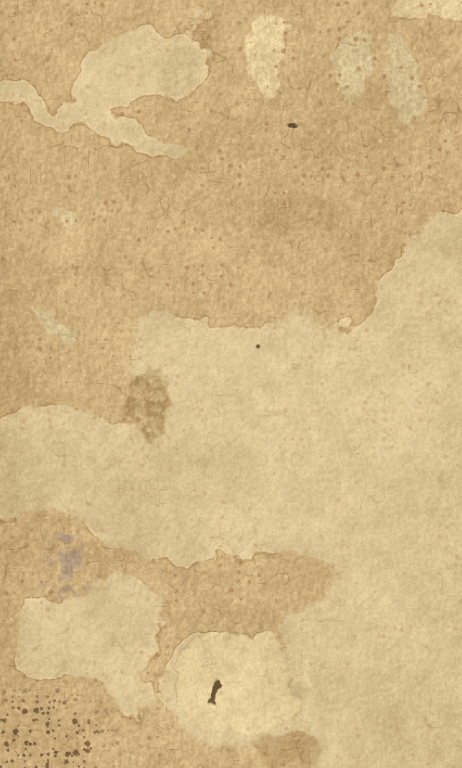
A Shadertoy shader for this texture:

```glsl
const vec3 BROWN = vec3(0.802, 0.684, 0.490);
const vec3 PALE = vec3(0.844, 0.754, 0.570);
const vec3 CREAM = vec3(0.890, 0.800, 0.595);
const vec3 GREYED = vec3(0.835, 0.765, 0.590);
const vec3 STAIN = vec3(0.640, 0.510, 0.320);
const vec3 INK = vec3(0.290, 0.210, 0.130);
const vec3 RUST = vec3(0.640, 0.450, 0.290);
const vec3 VIOLET = vec3(0.580, 0.510, 0.500);

float hash(vec2 p) {
    vec3 q = fract(vec3(p.xyx) * 0.1031);
    q += dot(q, q.yzx + 33.33);
    return fract((q.x + q.y) * q.z);
}

float noise(vec2 p) {
    vec2 i = floor(p), f = fract(p);
    f = f * f * (3.0 - 2.0 * f);
    float low = mix(hash(i), hash(i + vec2(1, 0)), f.x);
    float high = mix(hash(i + vec2(0, 1)), hash(i + vec2(1, 1)), f.x);
    return mix(low, high, f.y);
}

float fbm(vec2 p) {
    float sum = 0.0, gain = 0.533;
    for (int i = 0; i < 4; i++) {
        sum += gain * noise(p);
        p = mat2(1.6, 1.2, -1.2, 1.6) * p + 17.3;
        gain *= 0.5;
    }
    return sum;
}

float ellipse(vec2 p, vec2 c, vec2 r) {
    return (length((p - c) / r) - 1.0) * min(r.x, r.y);
}

float box(vec2 p, vec2 c, vec2 h, float corner) {
    vec2 q = abs(p - c) - h + corner;
    return length(max(q, 0.0)) + min(max(q.x, q.y), 0.0) - corner;
}

float strip(vec2 p, vec2 a, vec2 b, float r) {
    vec2 v = b - a;
    return length(p - a - v * clamp(dot(p - a, v) / dot(v, v), 0.0, 1.0)) - r;
}

float cover(float d, float soft) {
    return smoothstep(soft, -soft, d);
}

// One jittered round fleck per grid cell, kept with the given chance
float flecks(vec2 p, float scale, float chance, float size, float aa) {
    vec2 g = p * scale, id = floor(g);
    vec2 c = 0.3 + 0.4 * vec2(hash(id + 3.7), hash(id + 71.1));
    float r = size * (0.4 + 0.6 * hash(id + 29.5));
    float d = length(fract(g) - c) - r + 0.6 * (noise(g * 5.0) - 0.5) * size;
    return cover(d, aa * scale) * step(hash(id + 11.9), chance);
}

// Broken hairlines along the level curves of noise
float hairlines(vec2 p, float scale, float width) {
    float line = smoothstep(width, 0.0, abs(noise(p * scale) - 0.5));
    return line * smoothstep(0.52, 0.68, fbm(p * scale * 0.8 + 31.0));
}

// Signed distance to the pale paper layer left on the board
float paleSheet(vec2 p) {
    float d = box(p, vec2(0.43, 0.435), vec2(0.25, 0.155), 0.05);
    d = min(d, strip(p, vec2(0.03, 0.40), vec2(0.23, 0.355), 0.075));
    d = min(d, strip(p, vec2(0.55, 0.59), vec2(0.66, 0.72), 0.070));
    d = min(d, box(p, vec2(0.53, 0.13), vec2(0.145, 0.20), 0.06));
    d = min(d, box(p, vec2(0.125, 0.185), vec2(0.085, 0.055), 0.02));
    d = min(d, strip(p, vec2(0.155, 0.16), vec2(0.19, 0.085), 0.025));
    d = min(d, ellipse(p, vec2(0.305, 0.10), vec2(0.085, 0.085)));
    d = min(d, strip(p, vec2(0.13, 0.89), vec2(0.25, 0.94), 0.036));
    d = min(d, strip(p, vec2(-0.02, 0.872), vec2(0.11, 0.865), 0.014));
    d = min(d, strip(p, vec2(0.11, 0.865), vec2(0.23, 0.795), 0.014));
    return max(d, -ellipse(p, vec2(0.345, 0.235), vec2(0.095, 0.055)));
}

void mainImage(out vec4 fragColor, in vec2 fragCoord) {
    vec2 p = fragCoord / iResolution.y;
    float aa = 1.0 / iResolution.y;

    // Ragged warp for every torn outline
    vec2 broad = vec2(fbm(p * 13.0), fbm(p * 13.0 + 40.0)) - 0.5;
    vec2 fine = vec2(fbm(p * 60.0), fbm(p * 60.0 + 80.0)) - 0.5;
    vec2 w = p + 0.085 * broad + 0.020 * fine;
    float wear = fbm(p * 6.0 + 9.0);
    float mottle = fbm(p * 22.0 + 5.0);
    float patches = fbm(p * 60.0 + 23.0);

    // Board and pale layer, with a patchy lifted lip
    float d = paleSheet(w);
    float pale = cover(d, 0.001 + aa + 0.008 * smoothstep(0.52, 0.75, wear));
    vec3 col = mix(BROWN, PALE, pale);
    float lip = smoothstep(0.47, 0.56, fbm(p * 18.0 + 60.0));
    col += 0.06 * lip * exp(-abs(d + 0.002) / 0.0015);
    col -= vec3(0.12, 0.14, 0.14) * lip * exp(-abs(d - 0.0015) / 0.0013);

    // Thin scraps
    float scraps = ellipse(w, vec2(0.46, 0.92), vec2(0.024, 0.045));
    scraps = min(scraps, ellipse(w, vec2(0.525, 0.90), vec2(0.020, 0.042)));
    scraps = min(scraps, ellipse(w, vec2(0.08, 0.725), vec2(0.016, 0.012)));
    scraps = min(scraps, strip(w, vec2(0.06, 0.59), vec2(0.11, 0.545), 0.009));
    col = mix(col, GREYED, 0.75 * cover(scraps, 0.002));

    // Cream remnants
    float cream = ellipse(w, vec2(0.312, 0.115), vec2(0.066, 0.072));
    cream = min(cream, ellipse(w, vec2(0.36, 0.93), vec2(0.026, 0.050)));
    cream = min(cream, box(w, vec2(0.57, 1.0), vec2(0.055, 0.020), 0.005));
    col = mix(col, CREAM, 0.85 * cover(cream, 0.002));
    col -= 0.08 * lip * exp(-abs(cream - 0.001) / 0.0015);

    // Stains
    float blot = cover(ellipse(w, vec2(0.20, 0.475), vec2(0.030, 0.040)), 0.005);
    col = mix(col, STAIN, blot * (0.35 + 0.5 * smoothstep(0.3, 0.7, fbm(p * 150.0))));
    float damp = cover(ellipse(w, vec2(0.37, 0.025), vec2(0.038, 0.030)), 0.005);
    damp += 0.5 * cover(box(p + 0.2 * fine * 0.1, vec2(0.385, 0.72), vec2(0.045, 0.022), 0.004), 0.005);
    col = mix(col, STAIN, 0.45 * damp);
    float violet = cover(ellipse(w, vec2(0.08, 0.265), vec2(0.03, 0.022)), 0.012);
    col = mix(col, VIOLET, 0.5 * violet * smoothstep(0.45, 0.65, fbm(p * 90.0)));

    // Mottling, upright fibres, embossed relief and grain
    float fibre = noise(p * vec2(300.0, 120.0)) - 0.5;
    float grain = noise(p * 420.0) - 0.5;
    float relief = noise(p * 190.0) - noise(p * 190.0 + vec2(-0.4, 0.5));
    float shade = 0.11 * (wear - 0.5) + 0.10 * (mottle - 0.5) + 0.10 * (patches - 0.5);
    shade += mix(0.085, 0.035, pale) * fibre + mix(0.11, 0.08, pale) * grain;
    shade += mix(0.075, 0.045, pale) * relief - 0.05 * smoothstep(0.05, 0.0, p.x);
    shade -= mix(0.13, 0.07, pale) * hairlines(p, 65.0, 0.06);
    col *= 1.0 + shade * vec3(0.9, 1.05, 1.3);

    // Rust flecks, pale chips, mould in the corner and pinholes
    float rust = flecks(p, 85.0, 0.25, 0.26, aa) * smoothstep(0.45, 0.58, mottle);
    col = mix(col, RUST, rust * mix(0.55, 0.22, pale));
    col = mix(col, CREAM, 0.6 * flecks(p + 0.7, 90.0, 0.05, 0.25, aa));
    float corner = smoothstep(0.14, 0.05, length((p - vec2(0.05, 0.035)) * vec2(1.0, 1.5)));
    float mould = max(flecks(p, 75.0, 0.45, 0.28, aa), flecks(p + 0.31, 130.0, 0.3, 0.28, aa));
    col = mix(col, INK, 0.65 * corner * mould);
    float holes = ellipse(w, vec2(0.295, 0.107), vec2(0.007, 0.011));
    holes = min(holes, ellipse(w, vec2(0.384, 0.84), vec2(0.009, 0.004)));
    holes = min(holes, ellipse(p, vec2(0.336, 0.549), vec2(0.0025)));
    col = mix(col, INK, 0.8 * cover(holes, 0.0005 + aa));

    fragColor = vec4(clamp(col, 0.0, 1.0), 1.0);
}
```
